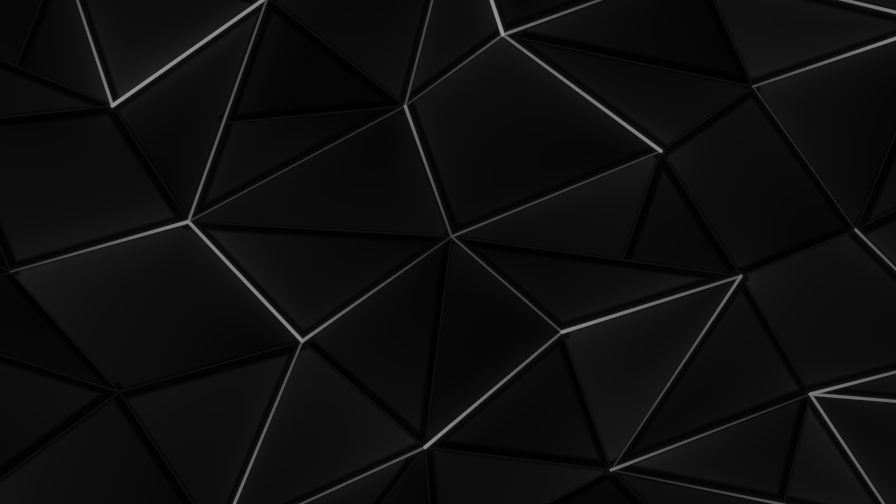
This background is drawn by a Shadertoy shader. Its source:

```glsl
// Dark faceted panels: a slanted, jittered mesh of quads, cut by diagonals and
// shorter chords. Each facet gets a soft gradient; its seams are shadowed
// grooves, and many carry a thin tapered glint with a faint glow around it.

// Mesh axes: one runs gently up-right, the other steeply up-left
const mat2 basis = mat2(0.324, 0.158, -0.172, 0.246);

float hash(vec2 p) {
    return fract(sin(dot(p, vec2(127.1, 311.7))) * 43758.5453);
}

float cross2(vec2 a, vec2 b) {
    return a.x * b.y - a.y * b.x;
}

// Mesh vertex for a grid index
vec2 vertex(vec2 id) {
    return basis * (id + 0.42 * (vec2(hash(id), hash(id + 37.3)) - 0.5));
}

bool insideTriangle(vec2 p, vec2 a, vec2 b, vec2 c) {
    return cross2(b - a, p - a) >= 0.0
        && cross2(c - b, p - b) >= 0.0
        && cross2(a - c, p - c) >= 0.0;
}

// Distance to a segment in x, position along it in y
vec2 segment(vec2 p, vec2 a, vec2 b) {
    vec2 ab = b - a;
    float t = clamp(dot(p - a, ab) / dot(ab, ab), 0.0, 1.0);
    return vec2(length(p - a - ab * t), t);
}

// Accumulates shadow, glow and glint (x, y, z) of one seam
void addSeam(vec2 p, vec2 a, vec2 b, vec2 key, float litChance, inout vec3 relief) {
    float pixel = 1.0 / iResolution.y;
    vec2 seam = segment(p, a, b);
    vec2 normal = normalize(vec2(a.y - b.y, b.x - a.x));
    float side = hash(key + 5.1) < 0.5 ? -1.0 : 1.0;

    // Groove lies to one side of the seam
    float grooveDist = segment(p - normal * side * 0.007, a, b).x;
    float grooveWidth = mix(0.004, 0.009, hash(key + 8.7));
    relief.x = min(relief.x, mix(0.2, 1.0,
        smoothstep(grooveWidth - pixel, grooveWidth + 0.009, grooveDist)));

    // Lit seams vary in strength and width from end to end
    float lit = step(hash(key + 2.9), litChance);
    float strength = mix(hash(key + 11.3), hash(key + 17.9), seam.y);
    strength = mix(0.06, 0.1 + 0.5 * strength, lit);
    float width = mix(0.001, 0.0055 * strength, lit);
    float core = 1.0 - smoothstep(width - 0.5 * pixel, width + 0.5 * pixel + 0.002, seam.x);
    float skirt = 0.32 * lit * exp(-seam.x / 0.007);
    relief.y = max(relief.y, lit * strength * 0.13 * exp(-seam.x / 0.03));
    relief.z = max(relief.z, strength * max(core, skirt));
}

// Level of a facet: base tone plus a gradient in a random direction
float facetTone(vec2 key, vec2 offset) {
    float angle = 6.2832 * hash(key + 3.7);
    float slope = dot(offset, vec2(cos(angle), sin(angle))) / 0.36;
    float tone = 0.027 + 0.024 * hash(key + 9.2);
    return max(tone + 0.03 * slope + 0.03 * slope * abs(slope), 0.018);
}

void mainImage(out vec4 fragColor, in vec2 fragCoord) {
    vec2 p = fragCoord / iResolution.y + vec2(2.3, 1.7);
    vec2 cell = floor(inverse(basis) * p);

    float tone = 0.035;
    vec3 relief = vec3(1.0, 0.0, 0.0);

    for (int y = -1; y <= 1; y++) {
        for (int x = -1; x <= 1; x++) {
            vec2 id = cell + vec2(x, y);
            vec2 a = vertex(id);
            vec2 b = vertex(id + vec2(1.0, 0.0));
            vec2 c = vertex(id + vec2(1.0, 1.0));
            vec2 d = vertex(id + vec2(0.0, 1.0));

            // Outer seams
            addSeam(p, a, b, id + 0.13, 0.55, relief);
            addSeam(p, a, d, id + 0.71, 0.55, relief);

            // Turn some quads so that their diagonal runs the other way
            if (hash(id + 14.6) < 0.45) {
                vec2 first = a;
                a = b;
                b = c;
                c = d;
                d = first;
            }

            // Diagonal seam, and an unlit chord from one corner to it
            bool isSplit = hash(id + 21.4) < 0.7;
            bool hasChord = isSplit && hash(id + 26.8) < 0.4;
            vec2 foot = mix(a, c, mix(0.35, 0.65, hash(id + 31.2)));
            if (isSplit) addSeam(p, a, c, id + 0.37, 0.4, relief);
            if (hasChord) addSeam(p, b, foot, id + 0.53, 0.0, relief);

            // Facet fill
            bool lower = insideTriangle(p, a, b, c);
            if (lower || insideTriangle(p, a, c, d)) {
                vec2 key = id + (isSplit && lower ? 0.5 : 0.0);
                if (hasChord && lower && cross2(foot - b, p - b) > 0.0) key += 0.21;
                tone = facetTone(key, p - 0.25 * (a + b + c + d));
            }
        }
    }

    float level = max((tone + relief.y) * relief.x, relief.z);
    fragColor = vec4(vec3(level), 1.0);
}
```
